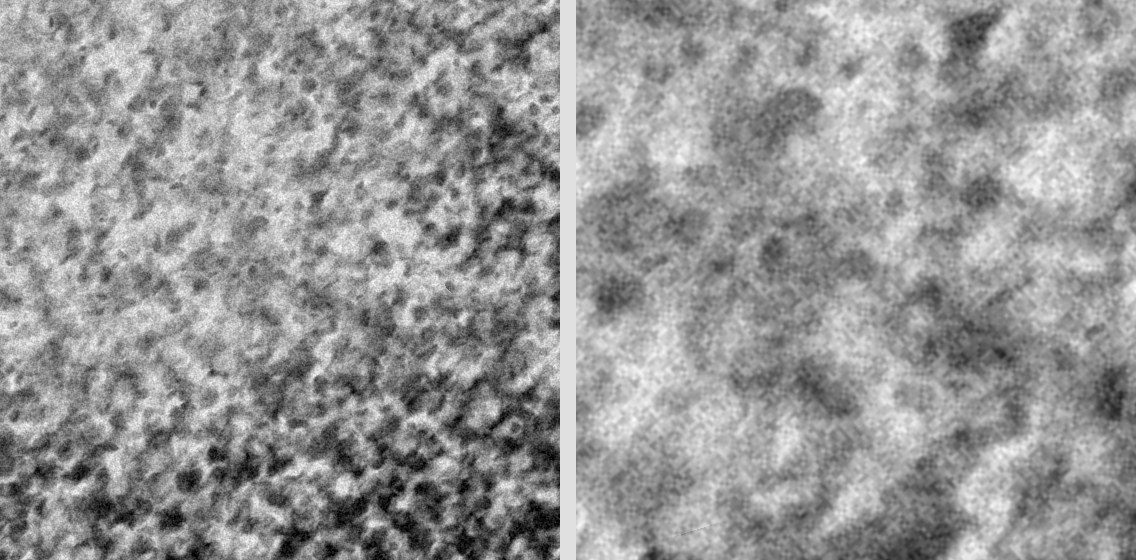
Left, the full canvas; right, a detail of the centre.
Reproduce this texture procedurally as a WebGL 2 fragment shader.

```glsl
#version 300 es
precision highp float;

uniform vec2 u_resolution;
out vec4 fragColor;

float hash(vec2 p) {
    vec3 q = fract(p.xyx * vec3(0.1031, 0.1030, 0.0973));
    q += dot(q, q.yzx + 33.33);
    return fract((q.x + q.y) * q.z);
}

float noise(vec2 p) {
    vec2 cell = floor(p);
    vec2 f = fract(p);
    f = f * f * (3.0 - 2.0 * f);
    float low = mix(hash(cell), hash(cell + vec2(1, 0)), f.x);
    float high = mix(hash(cell + vec2(0, 1)), hash(cell + vec2(1, 1)), f.x);
    return mix(low, high, f.y);
}

// Three octaves, each turned against the last to hide the lattice
float mottle(vec2 p) {
    float sum = 0.0;
    float weight = 0.5;
    for (int i = 0; i < 3; i++) {
        sum += weight * noise(p);
        p = mat2(1.5, 1.1, -1.1, 1.5) * p + 17.3;
        weight *= 0.6;
    }
    return sum / 0.98;
}

// Soft round spots, one possible per cell; returns their darkness
float spots(vec2 p, float density) {
    vec2 cell = floor(p);
    float light = 1.0;
    for (int y = -1; y <= 1; y++) {
        for (int x = -1; x <= 1; x++) {
            vec2 id = cell + vec2(x, y);
            vec2 centre = id + vec2(hash(id + 3.7), hash(id + 41.2));
            float radius = mix(0.35, 0.7, hash(id + 77.1));
            float depth = mix(0.2, 0.85, hash(id + 113.9));
            float present = step(hash(id + 151.3), density);
            float d = length(p - centre);
            light *= 1.0 - present * depth * (1.0 - smoothstep(radius * 0.3, radius, d));
        }
    }
    return 1.0 - light;
}

void main() {
    vec2 uv = gl_FragCoord.xy / u_resolution.y;

    // Axes along the rising diagonal, stretched and gently warped
    vec2 along = vec2(dot(uv, vec2(0.75, 0.66)), dot(uv, vec2(-0.66, 0.75)));
    vec2 wobble = vec2(noise(along * 60.0), noise(along * 60.0 + 90.0)) - 0.5;
    vec2 p = along * vec2(0.84, 1.08) + 0.01 * wobble;

    // Shading deepens towards the bottom and the right
    float patches = noise(uv * 7.0 + 5.0) - 0.5;
    float bottom = 1.0 - smoothstep(0.04, 0.42, uv.y + 0.1 * patches);
    float right = smoothstep(0.25, 1.05, uv.x + 0.15 * (0.5 - uv.y));
    float gloom = clamp(0.8 * bottom + 0.55 * right + 0.2 * patches, 0.0, 1.0);

    // Cloudy ground, stronger in the dark regions
    float tone = 0.68 - 0.22 * gloom;
    tone += (0.75 + 0.75 * gloom) * (mottle(p * 37.0 + 20.0) - 0.5);
    tone += 0.12 * (noise(p * 13.0 + 60.0) - 0.5);

    // Coarse and small spots
    float coarse = spots(p * 31.0 + 30.0, 0.22 + 0.3 * gloom);
    float small = spots(p * 48.0 + 70.0, 0.38 + 0.12 * gloom);
    tone *= 1.0 - (0.5 + 0.3 * gloom) * coarse;
    tone *= 1.0 - 0.42 * small;
    tone = clamp(tone, 0.07, 0.84);

    // Fine film grain
    float grain = noise(along * 430.0) + 0.6 * noise(along * 270.0 + 200.0) - 0.8;
    tone += 0.2 * grain;

    fragColor = vec4(vec3(clamp(tone, 0.0, 1.0)), 1.0);
}
```
